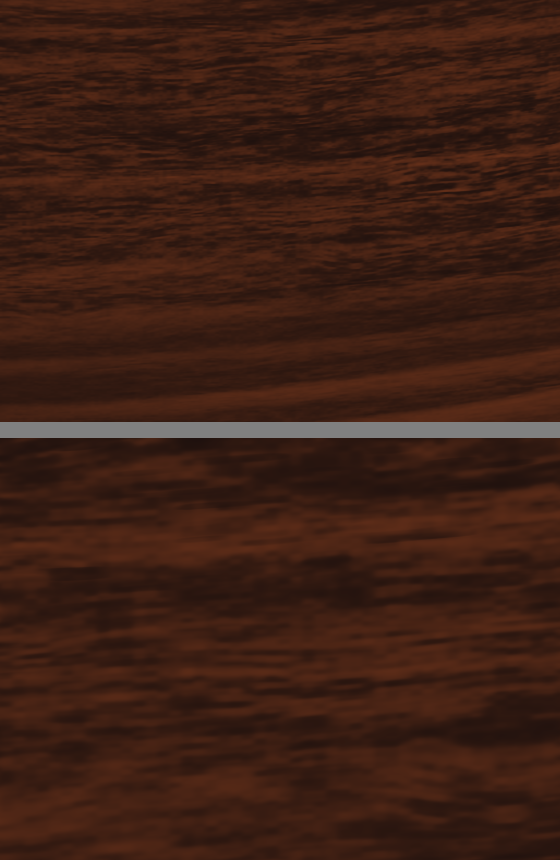
Top: the whole. Bottom: its middle third, enlarged.
Give the GLSL for this texture, as a WebGL 1 fragment shader.

```glsl
precision highp float;
// Dark polished wood: long growth bands that bend upward to the right.
// Each band is a soft sawtooth (dark foot, narrow lit crest) bent by noise, with
// stretched noise for streaks, and fibres and pores sharpest in a focus zone.
uniform vec2 u_resolution;

#define BAND_COUNT 10.2
#define BAND_DEPTH 1.5
#define STREAK_DEPTH 0.78
#define FIBRE_DEPTH 1.75
#define PORE_DEPTH 1.25
#define GRAIN_DEPTH 0.55
#define CONTRAST 1.12
#define TONE_SHIFT -0.24
#define MID_COLOR vec3(0.220, 0.110, 0.070)
#define TONE_STEP vec3(0.060, 0.026, 0.010)

float hash(vec2 p) {
  vec3 q = fract(vec3(p.xyx) * 0.1031);
  q += dot(q, q.yzx + 33.33);
  return fract((q.x + q.y) * q.z);
}

// Smooth value noise in the range -1 to 1
float noise(vec2 p) {
  vec2 cell = floor(p);
  vec2 f = fract(p);
  f = f * f * f * (f * (f * 6.0 - 15.0) + 10.0);
  float low = mix(hash(cell), hash(cell + vec2(1.0, 0.0)), f.x);
  float high = mix(hash(cell + vec2(0.0, 1.0)), hash(cell + 1.0), f.x);
  return mix(low, high, f.y) * 2.0 - 1.0;
}

// Height measured across the grain, following its bend and slow waver
float grainHeight(vec2 p, float across) {
  float bend = mix(0.05 * across + 0.06 * across * across,
                   0.105 * across * across - 0.01 * across, p.y);
  float waver = 0.006 * noise(vec2(p.x * 1.6, p.y * 5.0) + 41.0)
              + 0.002 * noise(vec2(p.x * 5.0, p.y * 16.0) + 73.0);
  return p.y - bend + waver + 1.0;
}

// Bands that brighten slowly upward and then drop to a dark line
float growthBands(float x, float s) {
  float ring = s * BAND_COUNT + 0.6 * noise(vec2(x * 0.35 + 5.0, s * 6.0));
  float f = fract(ring);
  float strength = mix(0.5, 1.5, hash(vec2(floor(ring), 17.0)));
  strength *= 1.0 + 0.3 * noise(vec2(x * 1.3, floor(ring) * 7.0 + 0.5));
  float rise = smoothstep(0.0, 0.8, f);
  float crest = rise * rise * (1.0 - smoothstep(0.78, 1.0, f));
  return strength * crest;
}

// Broad, medium and narrow streaks, the narrow ones following the focus
float streaks(float x, float s, float focus) {
  float sum = 0.0;
  vec2 scale = vec2(0.45, 5.0);
  for (int i = 0; i < 4; i++) {
    float level = float(i) / 3.0;
    float weight = mix(0.55, 0.95, level) * mix(1.0, focus, level);
    sum += weight * noise(vec2(x, s) * scale + 19.0 * float(i + 1));
    scale *= vec2(2.0, 2.45);
  }
  return sum;
}

// Fine fibres in brushed patches, slightly tilted against the bands
float fibres(float x, float s) {
  float tilt = s + 0.009 * noise(vec2(x * 7.0, s * 20.0) + 11.0);
  float patches = 1.0 + 0.5 * noise(vec2(x * 3.0, s * 14.0) + 83.0);
  return patches * (0.55 * noise(vec2(x * 13.0, tilt * 125.0))
                  + 0.75 * noise(vec2(x * 32.0 + 9.0, tilt * 185.0)));
}

// Short dark dashes that come in loose groups
float pores(float x, float s) {
  float dash = smoothstep(0.3, 0.8, noise(vec2(x * 20.0, s * 165.0) + 57.0));
  float group = smoothstep(-0.4, 0.6, noise(vec2(x * 1.5, s * 18.0) + 29.0));
  return dash * group;
}

void main() {
  vec2 uv = gl_FragCoord.xy / u_resolution;
  vec2 p = vec2(uv.x * u_resolution.x / u_resolution.y, uv.y);
  float s = grainHeight(p, uv.x);

  // Fine detail fades toward the lower edge and the top
  float focus = smoothstep(0.10, 0.50, uv.y - 0.08 * uv.x);
  focus *= 1.0 - 0.55 * smoothstep(0.78, 1.0, uv.y - 0.05 * uv.x);
  focus = mix(0.3, 1.0, focus) * mix(0.85, 1.15, uv.x);

  float tone = TONE_SHIFT;
  tone += BAND_DEPTH * growthBands(p.x, s);
  tone += STREAK_DEPTH * streaks(p.x, s, focus);
  tone += FIBRE_DEPTH * focus * fibres(p.x, s);
  tone -= PORE_DEPTH * focus * pores(p.x, s);
  tone += GRAIN_DEPTH * focus * noise(vec2(p.x * 105.0, s * 215.0) + 31.0);

  // Soft limits keep the darkest and lightest wood within its colours
  tone *= CONTRAST;
  tone = tone > 0.0 ? 7.0 * tone / (7.0 + tone) : 2.6 * tone / (2.6 - tone);
  gl_FragColor = vec4(MID_COLOR + TONE_STEP * tone, 1.0);
}
```
